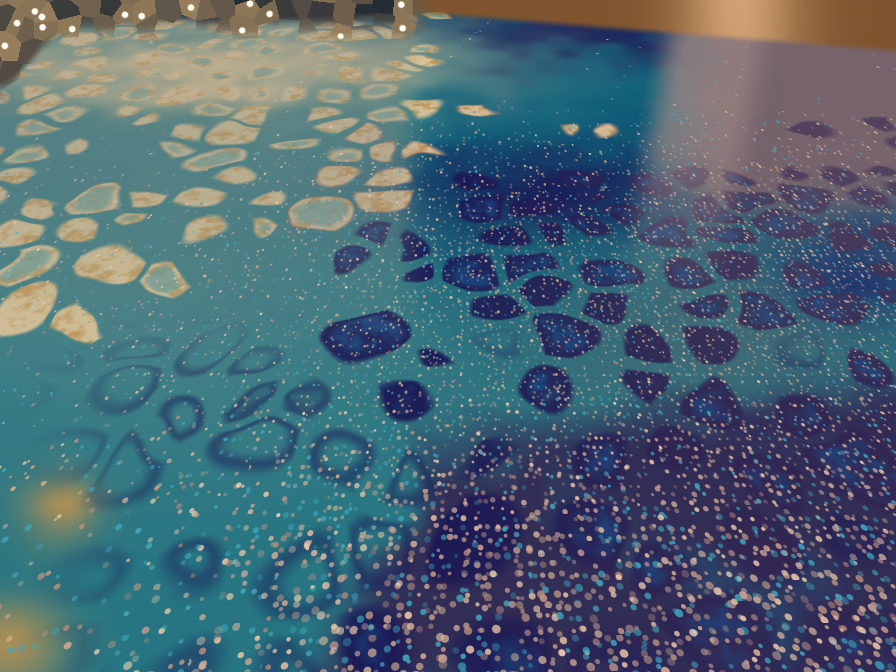
Give the GLSL for this texture, as a Shadertoy shader.

```glsl
// Poured resin surface seen at a low angle: foam cells on a tilted plane,
// cream to the upper left, indigo to the right, under soft reflections.
// Perspective Voronoi makes the cells; jittered grids scatter the glitter.

const float HORIZON = 1.4; // height where the plane vanishes
const float STRETCH = 1.36; // depth scale of the plane
const float CELL_FREQ = 8.5;
const int GLITTER_LAYERS = 4;
const vec3 TEAL = vec3(.15, .46, .51);
const vec3 DEEP_TEAL = vec3(.05, .38, .48);
const vec3 INDIGO = vec3(.1, .09, .33);
const vec3 PLUM = vec3(.2, .15, .32);
const vec3 BLUE = vec3(.1, .29, .52);
const vec3 CREAM = vec3(.88, .78, .6);
const vec3 OCHRE = vec3(.78, .58, .3);
const vec3 MAUVE = vec3(.49, .39, .42);
const vec3 HAZE = vec3(.56, .55, .51);
const vec3 WOOD = vec3(.5, .33, .18);

// Smooth step that may also fall
float ramp(float a, float b, float x) {
    x = clamp((x - a) / (b - a), 0., 1.);
    return x * x * (3. - 2. * x);
}
float hash(vec2 p) { return fract(sin(dot(p, vec2(127.1, 311.7))) * 43758.5); }
vec2 hash2(vec2 p) { return vec2(hash(p), hash(p + 57.3)); }
float noise(vec2 p) {
    vec2 i = floor(p), f = fract(p);
    f = f * f * (3. - 2. * f);
    return mix(mix(hash(i), hash(i + vec2(1, 0)), f.x),
               mix(hash(i + vec2(0, 1)), hash(i + 1.), f.x), f.y);
}
float fbm(vec2 p) { return .6 * noise(p) + .4 * noise(p * 2.3 + 7.); }

// Soft elliptical patch
float blob(vec2 p, float x, float y, float w, float h) {
    vec2 d = (p - vec2(x, y)) / vec2(w, h);
    return exp(-dot(d, d));
}

// x: distance from the cell wall, y: random id, zw: offset to the seed
vec4 foam(vec2 q) {
    float near = 9., second = 9., id = 0.;
    vec2 seed = q;
    for (int k = 0; k < 9; k++) {
        vec2 cell = floor(q) + vec2(k % 3 - 1, k / 3 - 1);
        vec2 to = cell + .12 + .76 * hash2(cell) - q;
        float d = length(to);
        if (d < near) { second = near; near = d; seed = to; id = hash(cell + 19.7); }
        else second = min(second, d);
    }
    return vec4(second - near, id, seed);
}

// Zones of paint without cells
vec3 paintGround(vec2 p, float n) {
    vec3 c = mix(TEAL, DEEP_TEAL, ramp(.58, .68, p.x) * ramp(.35, .7, p.y));
    c = mix(c, vec3(.29, .51, .53), .8 * blob(p, .2, .5, .45, .2));
    c = mix(c, INDIGO, .9 * blob(p, .83, .71, .2, .07));
    c = mix(c, INDIGO, .85 * blob(p, .88, .95, .24, .04));
    c = mix(c, vec3(.27, .41, .45), .8 * blob(p, 1.05, .49, .3, .13));
    c = mix(c, CREAM, .95 * blob(p, .32, .9, .36, .06));
    float diagonal = min(p.x - .48 - .5 * p.y, .33 + .13 * (p.x - .69) - p.y);
    vec3 pool = mix(PLUM, vec3(.16, .28, .43), ramp(.4, .7, n) * ramp(.45, .05, p.y));
    c = mix(c, pool, .92 * ramp(-.06, .05, diagonal + .1 * (n - .5)));
    c = mix(c, MAUVE, .9 * ramp(.95, 1.1, p.x) * ramp(.62, .76, p.y));
    c = mix(c, OCHRE, .8 * blob(p, .08, .24, .06, .05));
    c = mix(c, OCHRE, .8 * blob(p, .02, .03, .07, .07));
    return mix(c, vec3(.05, .16, .42), .9 * blob(p, 1.28, .6, .11, .07));
}

// Rounded foam cells, each coloured by the zone of its seed
vec3 addCells(vec3 c, vec2 p, vec2 plane) {
    vec2 warp = vec2(noise(plane * 12.), noise(plane * 12. + 31.)) - .5;
    vec2 q = plane * CELL_FREQ + .4 * warp;
    vec4 cell = foam(q);
    vec2 home = (q + cell.zw) / CELL_FREQ;
    float depth = STRETCH / home.y;
    home = vec2(home.x * depth + .67, HORIZON - depth);
    float id = cell.y, speckle = fbm(plane * 45.);
    float inner = min(cell.x, .65 - length(cell.zw));
    float soft = .05 + .4 * pow(abs(p.y - .52), 1.5);
    float gap = .1 + .25 * fract(id * 17.);
    float body = ramp(gap - soft, gap + soft, inner);
    float core = ramp(gap + .05, gap + .18 + soft, inner);
    float creamZone = ramp(.72, .6, home.x) * ramp(0., .1, home.y - .42 - .35 * home.x);
    creamZone = max(creamZone, .6 * blob(home, .77, .83, .16, .06));
    float darkZone = ramp(.36, .66, home.x) * ramp(.86, .72, home.y);
    vec3 pale = mix(CREAM, OCHRE, .8 * ramp(.4, .8, speckle));
    pale = mix(pale, vec3(.4, .62, .6), .75 * core * step(.6, fract(id * 7.)));
    vec3 dark = mix(INDIGO, PLUM, ramp(.6, 1.1, p.x));
    dark = mix(dark, BLUE, .75 * core * step(.4, fract(id * 11.)) * ramp(.1, .8, speckle));
    float ring = body * (1. - core) * ramp(.55, .4, p.y) * ramp(0., .3, p.x);
    c = mix(c, INDIGO, .5 * ring);
    c = mix(c, dark, .88 * body * step(id, .85 * darkZone));
    return mix(c, pale, .92 * body * step(id, .75 * creamZone));
}

// Round sparkles, growing into blurred discs toward the viewer
vec3 addGlitter(vec3 c, vec2 p, vec2 plane, float s) {
    float cover = mix(.12, .5, ramp(.15, .75, p.x + .1 - .25 * p.y)) * ramp(.88, .5, p.y);
    float size = mix(.0018, .006, ramp(.5, 0., p.y));
    for (int k = 0; k < GLITTER_LAYERS; k++) {
        float freq = 32. + 15. * float(k);
        vec2 g = plane * freq + 13.7 * float(k), id = floor(g);
        vec2 to = fract(g) - .25 - .5 * hash2(id + 3.1);
        float d = length(to * vec2(s, s * s / STRETCH) / freq);
        float radius = size * (.5 + .6 * hash(id + 5.9)), tint = hash(id + 8.3);
        float disc = ramp(radius + .0012, radius - .001, d) * step(hash(id), cover);
        vec3 spark = mix(vec3(.7, .53, .48), vec3(.98, .84, .7), hash(id + 2.2));
        spark = tint < .25 ? vec3(.25, .66, .74) : spark;
        c = mix(c, spark, disc * (.3 + .6 * hash(id + 4.4)));
    }
    return c;
}

void mainImage(out vec4 fragColor, in vec2 fragCoord) {
    vec2 p = fragCoord / iResolution.y;
    float s = HORIZON - p.y;
    vec2 plane = vec2(p.x - .67, STRETCH) / s;
    float n = fbm(plane * 6.);
    vec2 flow = p + .07 * (vec2(n, fbm(plane * 6. + 20.)) - .5);
    vec3 c = addCells(paintGround(flow, n), p, plane);
    // Reflections: left veil, slanted beam, right veil
    c = mix(c, HAZE, .4 * ramp(.64, .58, p.x) * ramp(.4, .8, p.y));
    float beam = ramp(.1, .04, abs(p.x - .88 - .2 * p.y));
    c = mix(c, vec3(.68, .58, .55), .6 * beam * ramp(.5, .85, p.y));
    c = mix(c, MAUVE, .35 * ramp(.95, 1.2, p.x) * ramp(.4, .75, p.y));
    c = addGlitter(c, p, plane, s);
    // Table behind the back edge
    vec3 table = mix(WOOD, vec3(.82, .63, .45), blob(p, 1.1, 1., .09, .3));
    c = mix(c, table, ramp(-.006, .008, p.y - 1.03 + .08 * p.x));
    // Heap of dark crystals in the far left corner
    vec4 facet = foam(p * 34.);
    vec3 crystal = mix(vec3(.12, .15, .2), vec3(.6, .5, .36), facet.y);
    crystal += ramp(.22, .05, length(facet.zw)) * step(.75, facet.y);
    float heap = p.y - .97 + .09 * ramp(.1, 0., p.x) + .03 * facet.y;
    c = mix(c, crystal, ramp(-.01, .015, heap) * ramp(.65, .6, p.x));
    fragColor = vec4(min(c, 1.), 1);
}
```
